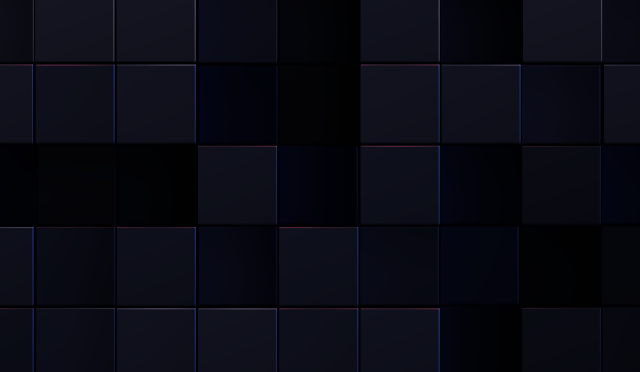
This background is drawn by a Shadertoy shader. Its source:

```glsl
float hash(vec2 p) {
    vec3 q = fract(vec3(p.xyx) * vec3(0.1031, 0.1030, 0.0973) + 0.37);
    q += dot(q, q.yzx + 33.33);
    return fract((q.x + q.y) * q.z);
}

// How far a block stands out, 0 to 1: random, slightly alternating, higher in the top row
float blockHeight(vec2 id) {
    float checker = mod(id.x + id.y, 2.0);
    float top = step(2.5, id.y);
    return smoothstep(0.08, 0.82, 0.76 * hash(id + 17.0) + 0.18 * checker + 0.18 * top);
}

float roundedBox(vec2 p, float halfSize, float radius) {
    vec2 b = abs(p) - halfSize + radius;
    return length(max(b, 0.0)) + min(max(b.x, b.y), 0.0) - radius;
}

// Thin line around zero distance
float hairline(float dist, float width, float blur) {
    return 1.0 - smoothstep(width, width + blur, abs(dist));
}

vec3 shadeBlock(vec2 id, vec2 p, float halfSize, float blur) {
    float h = blockHeight(id);
    float right = max(blockHeight(id + vec2(1, 0)) - h, 0.0);
    float left = max(blockHeight(id - vec2(1, 0)) - h, 0.0);
    float above = max(blockHeight(id + vec2(0, 1)) - h, 0.0);
    float tint = hash(id + 53.0);
    float upper = smoothstep(0.0, 3.0, id.y);

    // Matte face, cooler low down and warmer near the top
    vec3 raised = mix(vec3(0.045, 0.053, 0.098), vec3(0.075, 0.078, 0.122), 0.5 * upper + 0.5 * tint);
    vec3 col = mix(vec3(0.006, 0.007, 0.011), raised, h);
    col *= 1.0 + 0.16 * p.y - 0.06 * p.x;

    // Shadows of taller neighbours
    col *= 1.0 - 0.85 * right * smoothstep(-0.2, 0.5, p.x);
    col *= 1.0 - 0.5 * above * smoothstep(-0.2, 0.5, p.y);

    // Blue light spilling into the hollows
    col += vec3(0.002, 0.010, 0.060) * left * exp(-2.5 * (p.x + 0.5));
    col += vec3(0.000, 0.004, 0.034) * (1.0 - h) * smoothstep(0.4, 0.9, tint);

    // Lit rims: red or grey on top, blue or grey on the right
    float lift = smoothstep(0.4, 0.95, h);
    float topRim = hairline(halfSize - 0.008 - p.y, 0.003, blur);
    float rightRim = hairline(halfSize - 0.008 - p.x, 0.003, blur);
    vec3 topColor = mix(vec3(0.25, 0.08, 0.10), vec3(0.20, 0.17, 0.19), step(0.65, tint));
    vec3 rightColor = mix(vec3(0.06, 0.11, 0.32), vec3(0.21, 0.21, 0.25), smoothstep(2.5, 3.0, id.y));
    col += topColor * topRim * lift * (0.7 + 0.3 * cos(4.0 * p.x + 6.0 * tint));
    col += rightColor * rightRim * max(lift, 0.4 * step(0.6, tint)) * (0.8 + 0.4 * p.y);

    // Soft lower bevel
    return col * mix(0.5, 1.0, smoothstep(0.0, 0.03, p.y + halfSize));
}

void mainImage(out vec4 fragColor, in vec2 fragCoord) {
    float pitch = 0.2172;
    vec2 origin = vec2(0.097, 0.1763);
    vec2 grid = (fragCoord / iResolution.y - origin) / pitch;
    vec2 viewCenter = (0.5 * iResolution.xy / iResolution.y - origin) / pitch;
    float blur = 1.0 / (iResolution.y * pitch);

    // Find the tallest block here; perspective pushes tall ones outward
    vec2 bestId = floor(grid), bestPos = vec2(0.0);
    float bestHeight = -1.0, bestDist = 1.0, bestSize = 0.488;
    for (int j = -1; j <= 1; j++) {
        for (int i = -1; i <= 1; i++) {
            vec2 id = floor(grid) + vec2(i, j);
            float h = blockHeight(id);
            vec2 center = id + 0.5;
            center += (center - viewCenter) * 0.013 * (h - 0.5);
            float halfSize = 0.483 + 0.008 * h;
            float d = roundedBox(grid - center, halfSize, 0.016);
            if (d < 0.5 * blur && h > bestHeight) {
                bestHeight = h;
                bestId = id;
                bestPos = grid - center;
                bestDist = d;
                bestSize = halfSize;
            }
        }
    }

    // Face over the black gap
    vec3 gap = vec3(0.005, 0.005, 0.010);
    vec3 face = shadeBlock(bestId, bestPos, bestSize, blur);
    float cover = 1.0 - smoothstep(-0.5 * blur, 0.5 * blur, bestDist);
    fragColor = vec4(mix(gap, face, cover), 1.0);
}
```
